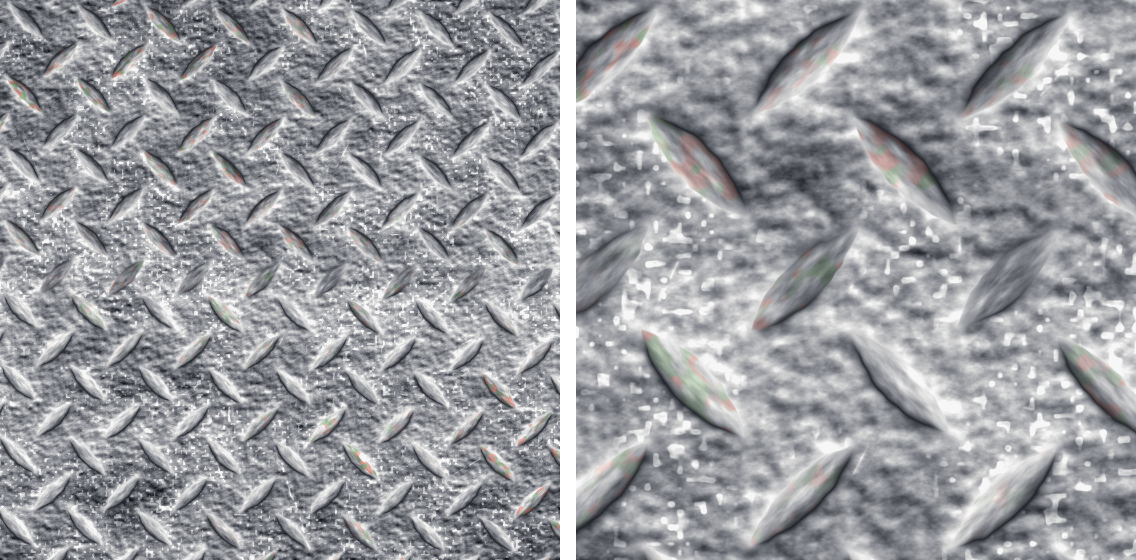
Left: the whole. Right: its middle third, enlarged.
Reproduce this texture procedurally as a WebGL 1 fragment shader.

```glsl
precision highp float;
// Worn steel tread plate: two interleaved lattices of raised lens-shaped studs,
// leaning opposite ways, on grainy scuffed metal. Studs are vesica distance
// fields; a bright band crosses the middle and flips the side that is lit.

uniform vec2 u_resolution;

#define PITCH vec2(0.1224, 0.1288)    // lattice spacing
#define ORIGIN vec2(0.029, 0.0605)    // centre of the first stud
#define STAGGER vec2(0.52, 0.484)     // second lattice offset, in cells
#define TILT 0.018                    // rotation of the whole lattice
#define HALF_LEN 0.0415
#define HALF_WID 0.0108
#define RIM 0.0030                    // width of edge shading
#define PLATE_DARK 0.415
#define PLATE_LIGHT 0.60
#define GRAIN 0.62
#define STAIN 0.65

float hash(vec2 p) {
  vec3 q = fract(p.xyx * 0.1031);
  q += dot(q, q.yzx + 33.33);
  return fract((q.x + q.y) * q.z);
}

float noise(vec2 p) {
  vec2 i = floor(p), f = fract(p);
  f *= f * (3.0 - 2.0 * f);
  return mix(mix(hash(i), hash(i + vec2(1.0, 0.0)), f.x),
             mix(hash(i + vec2(0.0, 1.0)), hash(i + 1.0), f.x), f.y);
}

float fbm(vec2 p) {
  float sum = 0.0, amp = 0.533;
  for (int i = 0; i < 4; i++) {
    sum += amp * noise(p);
    p = mat2(1.6, 1.2, -1.2, 1.6) * p + 17.3;
    amp *= 0.5;
  }
  return sum;
}

// Signed distance to a lens lying along x
float lens(vec2 p, float len, float wid) {
  float off = (len * len - wid * wid) / (2.0 * wid);
  p = abs(p);
  return (p.x - len) * off > p.y * len
    ? length(p - vec2(len, 0.0))
    : length(p + vec2(0.0, off)) - off - wid;
}

float segment(vec2 p, vec2 a, vec2 b) {
  vec2 ab = b - a;
  return length(p - a - ab * clamp(dot(p - a, ab) / dot(ab, ab), 0.0, 1.0));
}

// Brightness of the flat plate: light band, clouds, streaks, pitting, scuffs
float plate(vec2 p) {
  float y = (p.y - 0.5) / 0.21;
  float l = mix(PLATE_DARK, PLATE_LIGHT, exp(-y * y));
  l += 0.45 * (fbm(p * vec2(5.0, 9.0)) - 0.5);
  l += 0.40 * (fbm(p * vec2(28.0, 85.0)) - 0.5);
  vec2 g = p * vec2(90.0, 130.0);
  l += GRAIN * (fbm(g) - fbm(g + vec2(0.3, 0.7)));
  l += 0.3 * smoothstep(0.66, 0.85, noise(p * 210.0))
           * smoothstep(0.42, 0.62, fbm(p * 13.0));
  return l;
}

// Two long scratches and short ones scattered over a grid
float scratches(vec2 p) {
  float worn = smoothstep(0.35, 0.6, noise(p * 150.0));
  vec2 w = p + 0.004 * (noise(p * 60.0) - 0.5);
  float d = min(segment(w, vec2(0.625, 1.0), vec2(0.672, 0.84)),
                segment(w, vec2(0.505, 0.165), vec2(0.553, 0.02)));
  vec2 cell = floor(w * 9.0), f = fract(w * 9.0) - 0.5;
  float a = 6.283 * hash(cell + 5.0);
  vec2 arm = vec2(cos(a), sin(a)) * 0.3 * hash(cell + 9.0);
  float small = segment(f, -arm, arm) / 9.0 + 0.1 * step(hash(cell), 0.6);
  return worn * (0.5 * exp(-d / 0.0016) + 0.3 * exp(-small / 0.0010));
}

void main() {
  vec2 p = gl_FragCoord.xy / u_resolution;
  float px = 1.0 / min(u_resolution.x, u_resolution.y);
  float light = plate(p) + scratches(p);
  float flip = clamp((p.y - 0.505) / 0.06, -1.0, 1.0);
  float grit = noise(p * 190.0);
  float zone = smoothstep(-0.09, 0.08, (p.y - 0.5) * (0.5 - p.x));
  vec3 stain = vec3(0.5);
  float stainMix = 0.0;
  vec2 q = mat2(cos(TILT), sin(TILT), -sin(TILT), cos(TILT)) * p - ORIGIN;

  for (int k = 0; k < 2; k++) {
    // Nearest stud of this lattice, in its own along/across frame
    float lean = float(k) * 2.0 - 1.0;
    vec2 g = q / PITCH - STAGGER * float(k);
    vec2 id = floor(g + 0.5);
    vec2 seed = id + 40.0 + 31.0 * float(k);
    float h = hash(seed), h2 = hash(seed + 7.7);
    vec2 d = (g - id) * PITCH + 0.003 * (vec2(h, h2) - 0.5);
    vec2 s = vec2(d.x + lean * d.y, d.y - lean * d.x) * 0.7071;
    float len = HALF_LEN * mix(0.95, 1.05, h2);
    float dist = lens(s, len, HALF_WID * mix(0.92, 1.08, h));
    dist += 0.0018 * (noise(p * 130.0) - 0.5) - 0.0008;
    float cover = 1.0 - smoothstep(-px, px, dist);
    float lit = clamp(-s.y / HALF_WID * flip, -1.0, 1.0);
    float side = smoothstep(-0.5, 0.4, lit);
    float outer = max(dist, 0.0);

    // Scuffed halo around the stud, stronger on the lit side
    light += exp(-outer / 0.010) * (0.10 + 0.22 * side) * (0.35 + grit);

    // Polished face with streaks along its length
    float streak = fbm(vec2(s.x * 70.0, s.y * 220.0) + seed * 3.7);
    float face = 0.67 + 0.17 * lit - 0.05 * flip + 0.12 * (h - 0.5);
    face = face * mix(0.72, 1.0, abs(flip)) + 0.6 * (streak - 0.5);
    light = mix(light, face, cover);

    // Shadowed rim, bright rim and worn tips
    float rim = exp(-abs(dist) / RIM);
    light = mix(light, 0.10, rim * (1.0 - side) * 0.92);
    light = mix(light, 0.95, rim * side * 0.6);
    float tip = length(vec2(abs(s.x) - len, s.y));
    light = mix(light, 0.92, 0.55 * exp(-tip / 0.004));

    // Patchy red and green stain on some faces
    float patchy = smoothstep(0.42, 0.68, noise(vec2(s.x * 80.0, s.y * 190.0) + seed));
    float amount = cover * patchy * smoothstep(0.25, 0.9, h2) * zone;
    float hue = smoothstep(0.4, 0.65, noise(s * 120.0 + seed * 2.3));
    stain = mix(stain, mix(vec3(0.66, 0.34, 0.29), vec3(0.32, 0.46, 0.28), hue), cover);
    stainMix = max(stainMix, amount);
  }

  // Cool tint in the shadows, neutral highlights
  light = clamp(light, 0.07, 0.97);
  vec3 color = light + vec3(-0.010, 0.0, 0.027) * (1.0 - smoothstep(0.5, 0.9, light));
  color = mix(color, stain * (0.45 + light), STAIN * stainMix);
  gl_FragColor = vec4(color, 1.0);
}
```
